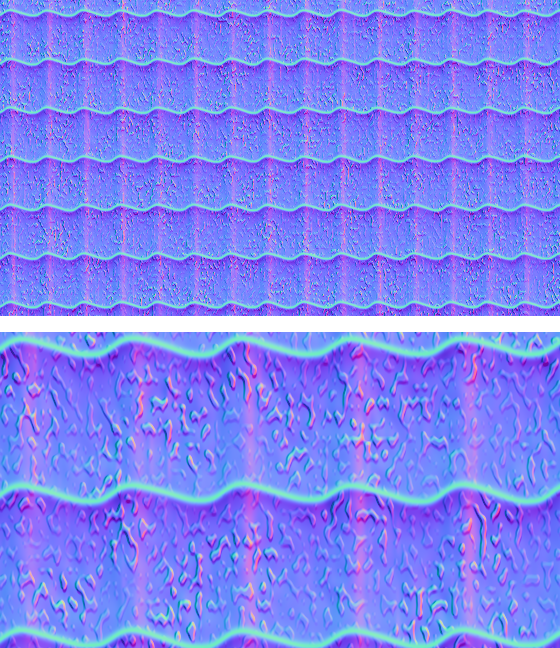
Top, the full canvas; bottom, a detail of the centre.
A Shadertoy shader for this texture map:

```glsl
// Tangent-space normal map of a pantile roof: courses of wavy clay tiles.
// Slopes of the ridge, course lip, overlap shadow, grooves and worn surface
// are summed into one unit normal, then packed into RGB.

const float TAU = 6.2831853;
const vec2 TILE = vec2(0.1161, 0.1539);    // tile pitch, in canvas heights
const vec2 ORIGIN = vec2(0.0417, 0.0347);  // a ridge and a course lip
const float WAVE_HEIGHT = 0.11;            // lip wave, in tile heights
const float CREST_OFFSET = 0.07;           // crest sits left of the ridge flank
const float LIP_WIDTH = 0.032;
const float LIP_SLOPE = 0.86;
const float SHADOW_DEPTH = 0.13;
const float SHADOW_SLOPE = 0.36;
const float RIDGE_WIDTH = 0.055;
const float RIDGE_SLOPE = 0.40;
const float BODY_TILT = 0.15;              // from tile foot to tile head
const float GROOVE_WIDTH = 0.026;
const float GROOVE_SLOPE = 0.34;
const int GROOVES = 3;
const vec2 WEAR_SCALE = vec2(58.0, 32.0);  // taller than wide
const float WEAR_SLOPE = 0.14;

float hash(vec2 p) {
    vec3 q = fract(vec3(p.xyx) * 0.1031);
    q += dot(q, q.yzx + 33.33);
    return fract((q.x + q.y) * q.z);
}

vec2 gradientAt(vec2 cell) {
    float angle = TAU * hash(cell);
    return vec2(cos(angle), sin(angle));
}

float gradientNoise(vec2 p) {
    vec2 i = floor(p), f = p - i;
    vec2 w = f * f * f * (f * (f * 6.0 - 15.0) + 10.0);
    float a = dot(gradientAt(i), f);
    float b = dot(gradientAt(i + vec2(1, 0)), f - vec2(1, 0));
    float c = dot(gradientAt(i + vec2(0, 1)), f - vec2(0, 1));
    float d = dot(gradientAt(i + vec2(1, 1)), f - vec2(1, 1));
    return mix(mix(a, b, w.x), mix(c, d, w.x), w.y);
}

float bell(float x) { return exp(-x * x); }

// Shallow dents with finer chips over them
float wearHeight(vec2 p) {
    float dents = gradientNoise(p);
    float chips = gradientNoise(p * 2.3 + 17.0);
    return dents * 0.7 + 0.6 * smoothstep(0.05, 0.35, chips);
}

vec2 wearSlope(vec2 p) {
    const float STEP = 0.12;
    float h = wearHeight(p);
    vec2 rise = vec2(wearHeight(p + vec2(STEP, 0)), wearHeight(p + vec2(0, STEP))) - h;
    return -rise / STEP * vec2(1.0, 0.7);
}

// Thin vertical grooves, placed and weighted per tile
float grooveSlope(float u, float v, vec2 tile, float pixel) {
    float width = max(GROOVE_WIDTH, pixel);
    float slope = 0.0;
    for (int i = 0; i < GROOVES; i++) {
        vec2 seed = tile + 40.0 + 13.7 * float(i);
        float centre = mix(-0.19, 0.30, float(i) / float(GROOVES - 1));
        centre += 0.09 * (hash(seed) - 0.5);
        float x = (u - centre) / width;
        float strength = hash(seed + 5.3);
        float broken = smoothstep(-0.3, 0.2, gradientNoise(vec2(v * 4.0, 9.0 * strength) + seed));
        slope += strength * strength * broken * (x + 0.45) * bell(x);
    }
    return slope * GROOVE_SLOPE * 1.6;
}

void mainImage(out vec4 fragColor, in vec2 fragCoord) {
    vec2 p = fragCoord / iResolution.y;
    vec2 grid = (p - ORIGIN) / TILE;
    float column = floor(grid.x + 0.5);
    float u = grid.x - column;

    // Course edge: long fall to the right of each crest, short rise to the next
    float phase = TAU * (u + CREST_OFFSET);
    float crest = 0.5 + 0.5 * cos(phase - 0.4 * (1.0 - cos(phase)));
    float wobble = 0.018 * gradientNoise(grid * vec2(1.7, 0.9) + 60.0);
    float v = grid.y - WAVE_HEIGHT * (pow(crest, 1.4) - 0.45) - wobble;
    float course = floor(v);
    float foot = v - course;
    float head = 1.0 - foot;
    vec2 tile = vec2(column, course);

    // Tile body and rolled ridge
    float ridge = RIDGE_SLOPE * mix(0.7, 1.1, hash(vec2(column, 91.0)));
    ridge *= mix(0.85, 1.1, hash(tile + 23.0));
    vec2 slope = vec2(-0.06, mix(BODY_TILT, -BODY_TILT, foot));
    slope.x += ridge * bell(u / RIDGE_WIDTH) + 0.10 * bell((u - 0.08) / 0.11);
    slope.x -= 0.16 * bell((u + 0.21) / 0.10);

    // Worn clay and grooves
    float patches = 0.55 + 0.9 * smoothstep(-0.3, 0.4, gradientNoise(grid * 1.8 + 7.0));
    slope += WEAR_SLOPE * patches * wearSlope(p * WEAR_SCALE + 31.0 * course);
    slope.x += grooveSlope(u, v, tile, 1.0 / (iResolution.y * TILE.x));

    // Overlap shadow under the lip above, deepest left of a crest
    float shade = bell(head / SHADOW_DEPTH) + 0.35 * bell(head / (2.0 * SHADOW_DEPTH));
    slope.y -= SHADOW_SLOPE * shade * (0.85 - 0.25 * sin(phase));

    // Rounded lip faces up the roof
    float lip = bell(min(foot, head) / LIP_WIDTH);
    slope = mix(slope, vec2(-0.03 + 0.10 * sin(phase), LIP_SLOPE), lip);

    slope *= min(1.0, 0.95 / max(length(slope), 0.001));
    vec3 normal = vec3(slope, sqrt(1.0 - dot(slope, slope)));
    fragColor = vec4(0.5 + 0.5 * normal, 1.0);
}
```
